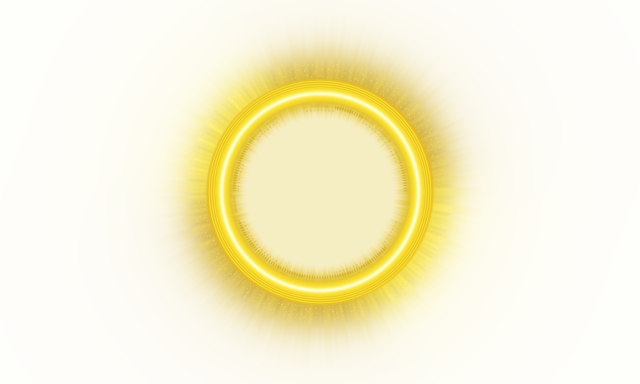
This background is drawn by a Shadertoy shader. Its source:

```glsl
// A glowing golden ring with fine dial marks and radial light on a cream white field.

const float TAU = 6.2831853;
const vec3 PAPER = vec3(0.997, 0.995, 0.985);
const vec3 CREAM = vec3(0.965, 0.935, 0.765);
const vec3 GOLD = vec3(0.84, 0.715, 0.22);
const vec3 LEMON = vec3(0.95, 0.875, 0.27);
const vec3 AMBER = vec3(0.87, 0.70, 0.08);
const vec3 YELLOW = vec3(0.98, 0.88, 0.19);
const vec3 HOT = vec3(1.0, 1.0, 0.86);

float hash(vec2 p) {
    return fract(sin(dot(p, vec2(127.1, 311.7))) * 43758.5);
}

float bell(float x, float width) {
    return exp(-x * x / (width * width));
}

// Soft-edged interval from lo to hi
float band(float x, float lo, float hi, float soft) {
    return smoothstep(lo - soft, lo + soft, x) * (1.0 - smoothstep(hi - soft, hi + soft, x));
}

// Layered sines around the circle; whole frequencies leave no seam
float rays(float angle) {
    float sum = 0.0;
    float frequency = 23.0;
    for (int i = 0; i < 5; i++) {
        sum += sin(angle * frequency + 2.4 * sin(angle * 7.0 + float(i)));
        frequency = floor(frequency * 1.63);
    }
    return sum / 5.0;
}

// Cellular noise: distance to the nearest scattered point
float cellular(vec2 p) {
    vec2 cell = floor(p);
    float nearest = 2.0;
    for (int y = -1; y <= 1; y++) {
        for (int x = -1; x <= 1; x++) {
            vec2 id = cell + vec2(x, y);
            vec2 point = id + vec2(hash(id), hash(id + 19.7));
            nearest = min(nearest, length(p - point));
        }
    }
    return nearest;
}

// Radial dashes in a thin track, shown only in some sectors
float ticks(float r, float angle, float radius, float halfWidth, float count, float fill, float px) {
    float turn = angle / TAU + 0.5;
    float slot = abs(fract(turn * count) - 0.5);
    float soft = px * count / (TAU * radius);
    float dash = 1.0 - smoothstep(fill - soft, fill + soft, slot * 2.0);
    float sector = step(0.5, hash(vec2(floor(turn * 18.0), count)));
    return dash * sector * band(r, radius - halfWidth, radius + halfWidth, px);
}

// Wide light outside the ring, gold on one diagonal and lemon on the other
vec3 halo(float r, float angle, float streak) {
    float d = max(r - 0.285, 0.0);
    float lobe = cos(2.0 * (angle - 1.05));
    float reach = 0.078 + 0.006 * lobe + 0.008 * streak;
    float alpha = 0.72 * bell(d, reach) + 0.25 * exp(-d / 0.14);
    vec3 tint = mix(GOLD, LEMON, smoothstep(0.2, -0.9, lobe));
    return mix(PAPER, tint, alpha);
}

// Cream disc that deepens to gold at its rim
vec3 disc(float r, float streak) {
    float rim = smoothstep(0.187, 0.238, r + 0.007 * streak);
    return mix(CREAM, vec3(0.89, 0.77, 0.20), rim * (0.75 + 0.25 * rim));
}

// Grooved yellow band with a white-hot core
vec3 ringColor(float r, float angle) {
    float groove = 0.5 + 0.5 * sin(r * 1050.0 + 0.5 * sin(angle * 2.0));
    float outer = smoothstep(0.268, 0.275, r);
    vec3 color = mix(AMBER, YELLOW, 0.55 + 0.4 * bell(r - 0.2565, 0.014));
    color = mix(color, mix(AMBER, YELLOW, 0.35 + 0.6 * groove), outer * 0.85);
    color = mix(color, vec3(1.0, 0.92, 0.22), bell(r - 0.2565, 0.013));
    return mix(color, HOT, bell(r - 0.2565, 0.0055));
}

void mainImage(out vec4 fragColor, in vec2 fragCoord) {
    float px = 1.0 / iResolution.y;
    vec2 p = (fragCoord - 0.5 * iResolution.xy) * px;
    float r = length(p);
    float angle = atan(p.y, p.x);
    float streak = rays(angle);

    // Halo and inner disc
    vec3 color = mix(halo(r, angle, streak), disc(r, streak), 1.0 - smoothstep(0.245, 0.25, r));

    // Fine streaks and sparks just outside the ring
    float fringe = band(r, 0.295, 0.345, 0.015);
    color += vec3(0.05, 0.045, 0.02) * streak * fringe;
    float spark = 1.0 - smoothstep(0.06, 0.24, cellular(p * 75.0));
    color = mix(color, vec3(0.98, 0.88, 0.36), 0.45 * spark * fringe);

    // Dial marks inside the ring
    float marks = ticks(r, angle, 0.223, 0.0045, 210.0, 0.45, px);
    marks += 0.7 * ticks(r, angle, 0.213, 0.0018, 140.0, 0.4, px);
    marks += ticks(r, angle, 0.224, 0.003, 22.0, 0.7, px) * 0.5;
    color = mix(color, vec3(0.80, 0.65, 0.12), 0.55 * min(marks, 1.0));

    // Luminous ring and its darker amber rim
    color = mix(color, ringColor(r, angle), band(r, 0.236, 0.293, 0.003));
    float rimLight = 0.45 + 0.25 * sin(angle * 2.0 + 0.6);
    color = mix(color, vec3(0.92, 0.70, 0.12), rimLight * bell(r - 0.294, 0.0025));

    fragColor = vec4(clamp(color, 0.0, 1.0), 1.0);
}
```
